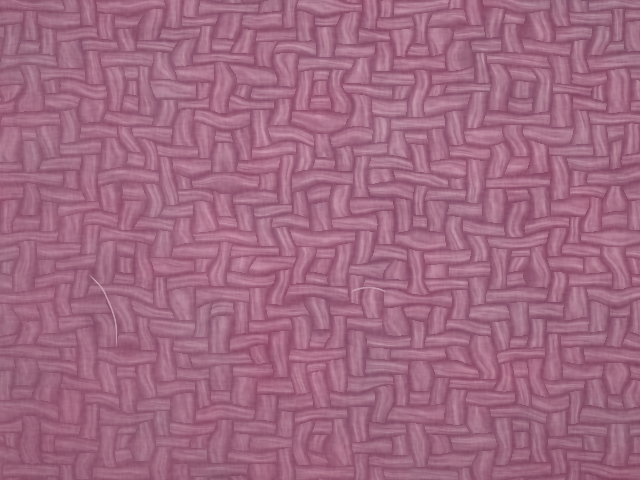
Reproduce this texture procedurally as a WebGL 1 fragment shader.

```glsl
precision highp float;

uniform vec2 u_resolution;

const vec2 YARN_PITCH = vec2(0.0408, 0.0304);  // column and row spacing
const vec2 REPEAT = vec2(10.0, 12.0);          // yarns in one diamond
const vec2 DIAMOND_CENTRE = vec2(0.673, 0.627);
const vec3 DEEP_ROSE = vec3(0.525, 0.285, 0.395);
const vec3 PALE_PINK = vec3(0.750, 0.550, 0.630);
const vec3 HAIR_WHITE = vec3(0.86, 0.74, 0.78);

float hash(vec2 p) {
    vec3 q = fract(p.xyx * 0.1031);
    q += dot(q, q.yzx + 33.33);
    return fract((q.x + q.y) * q.z);
}

float noise(vec2 p) {
    vec2 i = floor(p);
    vec2 f = fract(p);
    f = f * f * (3.0 - 2.0 * f);
    float low = mix(hash(i), hash(i + vec2(1.0, 0.0)), f.x);
    float high = mix(hash(i + vec2(0.0, 1.0)), hash(i + 1.0), f.x);
    return mix(low, high, f.y);
}

float fbm(vec2 p) {
    float sum = 0.0;
    float gain = 0.5;
    for (int i = 0; i < 4; i++) {
        sum += gain * noise(p);
        p = mat2(1.6, 1.2, -1.2, 1.6) * p + 17.3;
        gain *= 0.5;
    }
    return sum / 0.9375;
}

// Pointed two-by-two twill: 1 where the weft lies on top
float weftOver(vec2 cell) {
    vec2 m = abs(mod(cell + 0.5 * REPEAT, REPEAT) - 0.5 * REPEAT);
    return step(mod(m.x + m.y + 0.5, 4.0), 2.0);
}

// Smooth rise and fall of the weft between two neighbouring crossings
float weftLift(vec2 cellA, vec2 cellB, float t) {
    return mix(weftOver(cellA), weftOver(cellB), smoothstep(0.2, 0.8, t));
}

// One loosely plied yarn: x = height, y = brightness
vec2 yarn(float across, float along, float id, float lift, float plies) {
    float body = 1.0 - smoothstep(0.16, 0.52, abs(across));
    float twist = across * plies + along * 0.24 + hash(vec2(id, 3.7));
    float ply = 0.5 + 0.5 * cos(6.2832 * twist);
    float fibre = noise(vec2(across * 11.0 + along * 1.1 + id * 19.0, along * 1.7));
    float light = body * (0.33 + 0.27 * ply + 0.40 * fibre);
    return vec2(lift + 0.35 * body, light * (0.55 + 0.45 * lift));
}

// Thin arc of loose hair centred on the given direction
float hair(vec2 p, vec2 centre, float radius, vec2 direction, float spread) {
    vec2 d = p - centre;
    float r = length(d);
    float wobble = 0.003 * (noise(p * 40.0) - 0.5);
    float line = 1.0 - smoothstep(0.0006, 0.0026, abs(r - radius + wobble));
    float span = dot(d, direction) / max(r, 0.001);
    return line * smoothstep(spread, spread + 0.04, span);
}

// Brightness of the interlaced cloth in yarn coordinates
float weave(vec2 g) {
    vec2 id = floor(g + 0.5);
    vec2 base = floor(g);
    vec2 t = fract(g);
    float warpLift = 1.0 - weftLift(vec2(id.x, base.y), vec2(id.x, base.y + 1.0), t.y);
    float weftRise = weftLift(vec2(base.x, id.y), vec2(base.x + 1.0, id.y), t.x);
    vec2 warp = yarn(g.x - id.x, g.y, id.x + 40.0, warpLift, 2.6);
    vec2 weft = yarn(g.y - id.y, g.x, id.y + 90.0, weftRise, 2.0);
    return mix(weft.y, warp.y, smoothstep(-0.22, 0.22, warp.x - weft.x));
}

void main() {
    vec2 p = gl_FragCoord.xy / u_resolution.y;
    vec2 q = gl_FragCoord.xy / u_resolution - 0.5;

    // Uneven hand of the cloth: slow drift plus bends in each yarn
    vec2 g = (p - DIAMOND_CENTRE) / YARN_PITCH;
    vec2 drift = vec2(fbm(p * 5.0), fbm(p * 5.0 + 31.0)) - 0.5;
    vec2 bend = vec2(noise(g * vec2(0.9, 0.6) + 60.0), noise(g * vec2(0.6, 0.9) + 80.0)) - 0.5;
    g += 1.1 * drift + 0.65 * bend;

    // Woven relief, softer toward the left and the lower edge
    float focus = smoothstep(-0.75, 0.15, q.x + 0.3 * q.y) * smoothstep(-0.85, -0.1, q.y);
    float shade = 0.5 + mix(0.50, 0.92, focus) * (weave(g) - 0.43);

    // Felted haze and stray fibres
    vec2 swirl = p + 0.012 * vec2(fbm(p * 28.0), fbm(p * 28.0 + 9.0));
    float fuzz = noise(swirl * vec2(260.0, 90.0)) + noise(swirl.yx * vec2(240.0, 80.0) + 50.0);
    shade += 0.13 * (fuzz - 1.0) + 0.30 * (fbm(p * 14.0 + 5.0) - 0.5);

    // Pink dye with slight hue variation, lit from above
    vec3 color = mix(DEEP_ROSE, PALE_PINK, clamp(shade, 0.0, 1.1));
    float warmth = fbm(p * 9.0 + 70.0) - 0.5 - 0.18 * q.y;
    color += warmth * vec3(0.05, -0.04, -0.02);
    color *= 1.03 + 0.06 * q.y - 0.24 * dot(q, q);

    // Two loose hairs on the surface
    float strands = hair(p, vec2(0.07, 0.30), 0.173, vec2(0.94, 0.342), 0.88);
    strands = max(strands, hair(p, vec2(0.768, 0.33), 0.072, vec2(0.0, 1.0), 0.86));
    color = mix(color, HAIR_WHITE, 0.65 * strands);

    gl_FragColor = vec4(color, 1.0);
}
```
